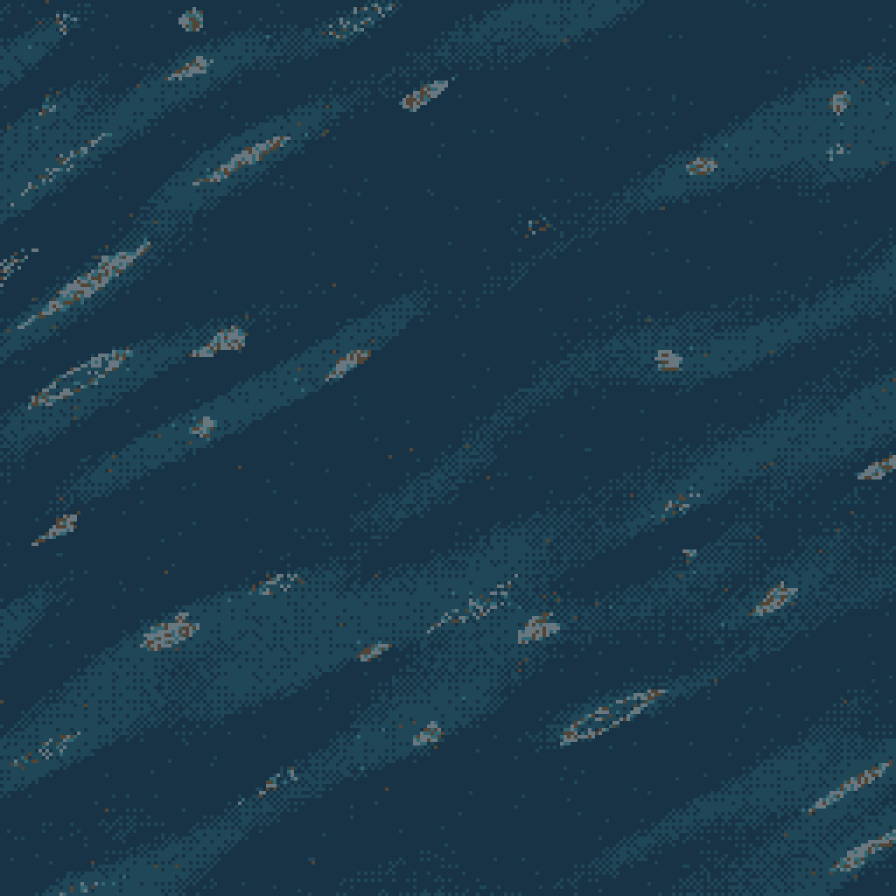
Write a WebGL 2 fragment shader that draws this texture.

```glsl
#version 300 es
precision highp float;

uniform vec2 u_resolution;
out vec4 fragColor;

float hash(vec2 cell, uint seed) {
    uvec2 v = uvec2(ivec2(cell)) * uvec2(1597u, 7919u) + seed * 977u;
    uint n = (v.x ^ (v.y << 8)) * 747796405u + 289133u;
    n = ((n >> ((n >> 28) + 4u)) ^ n) * 277803737u;
    n = (n ^ (n >> 15)) * 73244475u;
    return float((n ^ (n >> 16)) & 65535u) / 65536.0;
}

float noise(vec2 p, uint seed) {
    vec2 i = floor(p);
    vec2 f = p - i;
    f = f * f * (3.0 - 2.0 * f);
    float low = mix(hash(i, seed), hash(i + vec2(1, 0), seed), f.x);
    float high = mix(hash(i + vec2(0, 1), seed), hash(i + vec2(1, 1), seed), f.x);
    return mix(low, high, f.y);
}

float bayer2(vec2 a) {
    a = floor(a);
    return fract(a.x * 0.5 + a.y * a.y * 0.75);
}

// Returns the halo in x and the sparkling cover in y
vec2 glints(vec2 q) {
    vec2 spacing = vec2(0.2, 0.1);
    vec2 home = floor(q / spacing);
    float rough = noise(q * vec2(60.0, 130.0), 5u) - 0.5;
    vec2 result = vec2(0.0);
    for (int y = -1; y <= 1; y++)
    for (int x = -1; x <= 1; x++) {
        vec2 cell = home + vec2(x, y);
        if (hash(cell, 11u) > 0.72) continue;
        vec2 jitter = vec2(hash(cell, 12u), hash(cell, 13u));
        vec2 d = q - (cell + 0.1 + 0.8 * jitter) * spacing;
        float kind = hash(cell, 14u);
        float bulk = hash(cell, 15u);
        bool outlined = kind > 0.84;
        vec2 size = vec2(mix(0.014, 0.075, bulk * bulk), mix(0.007, 0.014, hash(cell, 16u)));
        if (outlined) size = max(size, vec2(0.07, 0.014));

        vec2 halo = d / vec2(0.11, 0.025);
        result.x += exp(-dot(halo, halo));

        // Tapered body: solid, speckled or outlined
        vec2 e = d / size;
        e.y /= 1.0 + 0.9 * (hash(cell, 17u) - 0.5) * clamp(e.x, -1.0, 1.0);
        float inside = 1.0 - length(e) + rough * (outlined ? 0.1 : 0.8);
        float cover = smoothstep(0.0, 0.2, inside);
        if (outlined) cover *= 0.12 + 0.88 * smoothstep(0.48, 0.3, inside);
        else if (kind > 0.5) cover *= 0.4;
        result.y = max(result.y, cover);
    }
    return result;
}

vec3 water(vec2 uv) {
    vec2 cell = floor(uv * 256.0);
    vec2 p = (cell + 0.5) / 256.0;

    // Tilted axes, gently bent
    vec2 q = vec2(dot(p, vec2(0.87, 0.49)), dot(p, vec2(-0.49, 0.87)));
    q.y += 0.05 * (noise(q * vec2(3.5, 4.5), 1u) - 0.5);

    // Long narrow swells
    vec2 glint = glints(q);
    float swell = 0.6 * noise(q * vec2(4.4, 22.0) + 7.3, 2u)
                + 0.4 * noise(q * vec2(6.0, 31.0) + 3.1, 3u)
                + 0.27 * glint.x;
    float density = 0.78 * smoothstep(0.46, 0.84, swell);

    // Ordered dither roughened by grain
    float ordered = bayer2(cell * 0.5) * 0.25 + bayer2(cell) + 0.03;
    float grain = hash(cell, 21u);
    float threshold = mix(ordered, grain, 0.33);

    vec3 color = vec3(0.09, 0.20, 0.27);
    if (density > threshold || grain > 0.99) color = vec3(0.12, 0.28, 0.34);

    // Sparkle and stray specks
    float pick = hash(cell, 22u);
    if (glint.y > hash(cell, 23u)) {
        color = pick < 0.52 ? vec3(0.41, 0.47, 0.50)
              : pick < 0.78 ? vec3(0.32, 0.27, 0.21) : vec3(0.20, 0.40, 0.45);
    } else if (pick < 0.0006 + 0.012 * density * glint.x) {
        color = pick < 0.003 ? vec3(0.32, 0.27, 0.21) : vec3(0.20, 0.40, 0.45);
    }
    return color;
}

void main() {
    // Four samples per pixel soften the grain edges
    vec3 sum = vec3(0.0);
    for (int i = 0; i < 4; i++) {
        vec2 offset = vec2(i % 2, i / 2) * 0.5 - 0.25;
        sum += water((gl_FragCoord.xy + offset) / u_resolution.y);
    }
    fragColor = vec4(sum / 4.0, 1.0);
}
```
